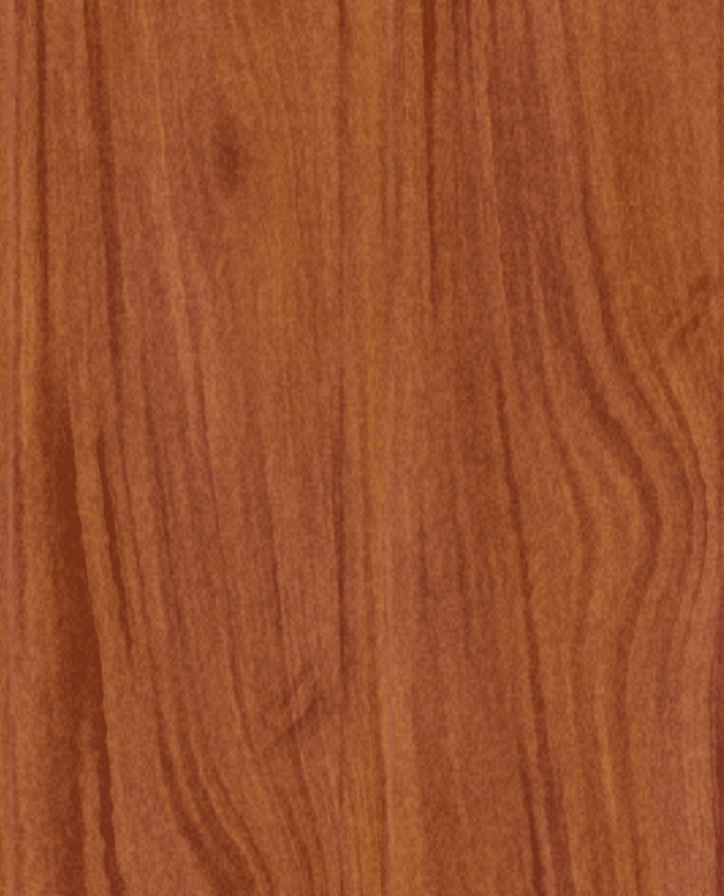
Give the GLSL for this texture, as a Shadertoy shader.

```glsl
// Reddish wood boards: stretched noise streaks follow a warped grain coordinate
// that leans inside each board, parts around a knot and swells into swirls.
// Fine pores, golden glints and pale seams are layered over the streaks.

#define BOARD_WIDTH 0.424
#define SEAM_START 0.012
#define LEAN 0.13
#define SWIRL 0.065
#define STREAK_DEPTH 0.55
#define PORE_DEPTH 0.40
#define KNOT vec2(0.256, 0.824)
#define DARK vec3(0.47, 0.195, 0.100)
#define BASE vec3(0.615, 0.328, 0.190)
#define LIGHT vec3(0.72, 0.435, 0.250)
#define GOLD vec3(0.72, 0.42, 0.160)
#define SEAM_TINT vec3(0.70, 0.43, 0.320)

float hash(vec2 p) {
    vec3 q = fract(vec3(p.xyx) * 0.1031);
    q += dot(q, q.yzx + 33.33);
    return fract((q.x + q.y) * q.z);
}

float noise(vec2 p) {
    vec2 i = floor(p), f = fract(p);
    f = f * f * (3.0 - 2.0 * f);
    return mix(mix(hash(i), hash(i + vec2(1, 0)), f.x),
               mix(hash(i + vec2(0, 1)), hash(i + vec2(1, 1)), f.x), f.y);
}

// Soft elliptical spot, 1 at its centre
float spot(vec2 d, vec2 size) {
    d /= size;
    return exp(-dot(d, d));
}

// Soft vertical band, 1 on its axis
float band(float d, float width) {
    d /= width;
    return exp(-d * d);
}

// Horizontal coordinate that stays constant along a wood fibre
float grainCoord(vec2 p, float across) {
    float g = p.x + LEAN * (p.y - 0.5) * sin(3.14159 * across);
    vec2 d = p - KNOT;
    g -= 0.75 * d.x * spot(d, vec2(0.05, 0.13));
    for (int i = 0; i < 2; i++) {
        vec2 centre = vec2(0.30, -0.02) + float(i) * vec2(0.436, 0.443);
        g -= SWIRL * spot(p - centre, vec2(0.10, 0.13));
    }
    g += 0.012 * (noise(p * vec2(9.0, 4.0)) - 0.5);
    return g + 0.004 * (noise(p * vec2(120.0, 70.0)) - 0.5);
}

// Dark knot core with faint rings around it
float knotShade(vec2 p) {
    vec2 d = p - KNOT;
    d.x += 0.008 * (noise(p * 45.0) - 0.5);
    float r = length(d / vec2(0.013, 0.027));
    float rings = (0.5 + 0.5 * cos(r * 4.5)) * exp(-0.45 * r);
    return 0.38 * exp(-r * r) + 0.22 * rings + 0.12 * exp(-0.15 * r * r);
}

void mainImage(out vec4 fragColor, in vec2 fragCoord) {
    vec2 p = fragCoord / iResolution.y;
    float across = fract((p.x - SEAM_START) / BOARD_WIDTH);
    float g = grainCoord(p, across);
    float grainAcross = fract((g - SEAM_START) / BOARD_WIDTH);

    // Streaks from broad to fine, densest in one strip of every board
    float dense = band(grainAcross - 0.20, 0.13);
    float broad = noise(vec2(g * 32.0, p.y * 1.6) + 7.0);
    float lines = noise(vec2(g * 85.0, p.y * 2.6) + 31.0);
    float threads = noise(vec2(g * 190.0, p.y * 9.0) + 53.0);
    float tone = 0.64 + 0.36 * (broad - 0.5) + 0.28 * (threads - 0.5);
    tone -= STREAK_DEPTH * smoothstep(0.48, 0.85, lines) * (0.5 + 0.6 * dense);
    tone -= 0.11 * dense + knotShade(p);

    // Slanted dark patches and warm glows, one per board
    float glow = 0.0;
    for (int i = 0; i < 2; i++) {
        vec2 d = p - vec2(0.34, 0.215) - float(i) * vec2(0.436, 0.443);
        d.x -= 0.6 * d.y;
        float hatch = smoothstep(0.3, 0.75, noise(vec2(d.x * 95.0, p.y * 38.0)));
        tone -= 0.42 * hatch * spot(d, vec2(0.035, 0.055));
        vec2 warm = vec2(0.30, 0.70) + float(i) * vec2(0.44, 0.05);
        glow += spot(p - warm, vec2(0.055, 0.17));
    }
    glow += 0.9 * band(across - 0.945, 0.04);
    glow *= 0.35 + 0.9 * noise(vec2(g * 60.0, p.y * 4.0) + 83.0);

    // Ragged dark line beside each seam
    float gap = band((across - 0.87) * BOARD_WIDTH, 0.0035);
    tone -= 0.32 * gap * (0.3 + noise(p * vec2(60.0, 22.0)));

    // Fine pores
    float pores = 0.6 * noise(p * vec2(330.0, 250.0)) + 0.4 * noise(p * vec2(210.0, 95.0) + 19.0);
    tone += PORE_DEPTH * (pores - 0.5) * 1.3;
    tone = clamp(tone, 0.0, 1.0);

    vec3 col = mix(DARK, BASE, min(tone / 0.57, 1.0));
    col = mix(col, LIGHT, max(tone - 0.57, 0.0) / 0.43);

    // Drift between rosy and orange wood
    col.b += 0.045 * (noise(vec2(g * 18.0, p.y * 3.0) + 61.0) - 0.5);
    col.b += 0.030 * (noise(p * vec2(170.0, 140.0) + 5.0) - 0.5);

    // Golden sheen and small bright glints
    float glint = smoothstep(0.72, 0.95, noise(p * vec2(240.0, 115.0) + 41.0));
    col = mix(col, GOLD, clamp(0.24 * glow + glint * (0.15 + 0.4 * glow), 0.0, 0.7));

    // Pale seams
    float seam = band((across - step(0.5, across)) * BOARD_WIDTH, 0.0035);
    col = mix(col, SEAM_TINT, seam * (0.2 + 0.4 * noise(p * vec2(90.0, 18.0))));

    fragColor = vec4(col, 1.0);
}
```
